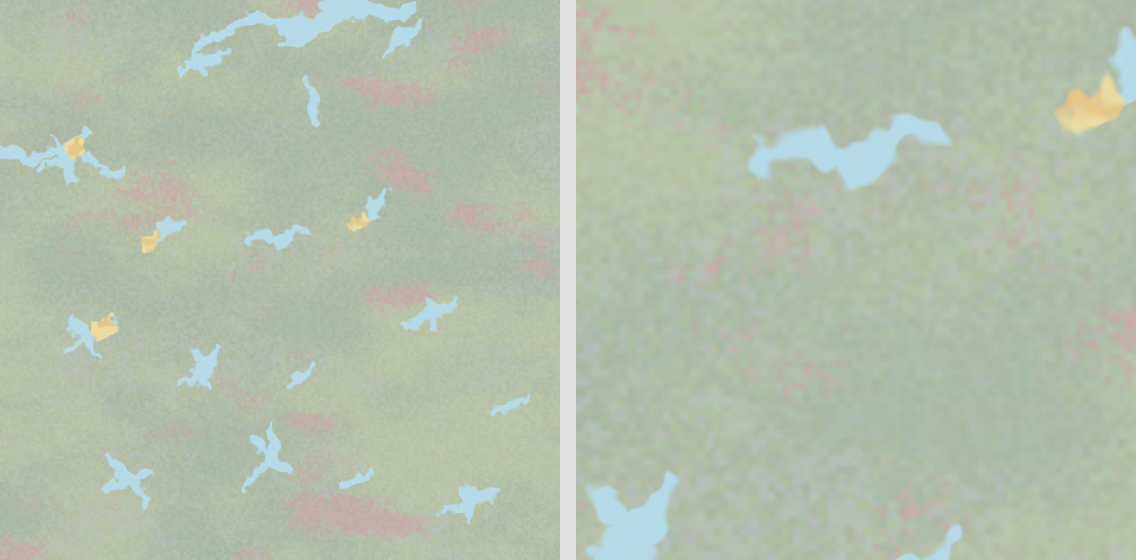
Left, the full canvas; right, a detail of the centre.
Write a Shadertoy shader that draws this texture.

```glsl
// Pale mossy ground with pink heather specks, branching blue pools and yellow tufts.

const vec3 SAGE = vec3(0.672, 0.726, 0.655);
const vec3 MEADOW = vec3(0.724, 0.767, 0.657);
const vec3 HEATHER = vec3(0.785, 0.665, 0.660);
const vec3 LAVENDER = vec3(0.715, 0.733, 0.725);
const vec3 WATER = vec3(0.712, 0.855, 0.908);
const vec3 YELLOW = vec3(0.920, 0.860, 0.630);
const vec3 OCHRE = vec3(0.895, 0.780, 0.540);

const float GRAIN_FREQ = 240.0;    // grains across the canvas
const float GRAIN_LIGHT = 0.034;
const float GRAIN_TINT = 0.030;
const float EDGE_SOFTNESS = 0.0026;
const float EDGE_RAGGEDNESS = 0.013;
const ivec2 POOL_GRID = ivec2(5, 4);
const float POOL_CHANCE = 0.85;
const float TUFT_CHANCE = 0.27;

float hash(vec2 p) {
    vec3 q = fract(vec3(p.xyx) * 0.1031);
    q += dot(q, q.yzx + 33.33);
    return fract((q.x + q.y) * q.z);
}

float noise(vec2 p) {
    vec2 i = floor(p), f = fract(p);
    f = f * f * (3.0 - 2.0 * f);
    return mix(mix(hash(i), hash(i + vec2(1, 0)), f.x),
               mix(hash(i + vec2(0, 1)), hash(i + vec2(1, 1)), f.x), f.y);
}

float fbm(vec2 p) {
    float sum = 0.0, weight = 0.5;
    for (int i = 0; i < 4; i++) {
        sum += weight * noise(p);
        p = p * 2.03 + 17.3;
        weight *= 0.5;
    }
    return sum / 0.9375;
}

// Distance to a segment whose radius runs from r0 to r1
float taper(vec2 p, vec2 a, vec2 b, float r0, float r1) {
    vec2 ab = b - a;
    float t = clamp(dot(p - a, ab) / dot(ab, ab), 0.0, 1.0);
    return length(p - a - ab * t) - mix(r0, r1, t);
}

// Nearest pool in x, nearest yellow tuft in y
vec2 scatterPools(vec2 p) {
    vec2 nearest = vec2(1.0);
    for (int i = 0; i < POOL_GRID.x * POOL_GRID.y; i++) {
        vec2 cell = vec2(i % POOL_GRID.x, i / POOL_GRID.x);
        vec2 seed = cell * 7.0 + 3.7;
        if (hash(seed) > POOL_CHANCE) continue;
        vec2 jitter = vec2(hash(seed + 1.3), hash(seed + 2.9));
        vec2 centre = (cell + 0.12 + 0.76 * jitter) / vec2(POOL_GRID);
        float size = mix(0.030, 0.066, hash(seed + 4.1));
        float turn = mix(0.2, 1.1, hash(seed + 5.7));
        if (hash(seed + 6.6) < 0.25) turn = 2.0;
        // Two opposite arms and sometimes a side branch
        int arms = hash(seed + 7.4) < 0.5 ? 2 : 4;
        for (int k = 0; k < arms; k++) {
            float r = hash(seed + 8.3 + float(k) * 1.9);
            float angle = turn + float(k) * 3.14 + (r - 0.5) * 0.7;
            if (k > 1) angle += 1.3;
            float reach = size * (k > 1 ? 0.75 : 0.7 + 0.5 * r);
            vec2 tip = centre + reach * vec2(cos(angle), 0.85 * sin(angle));
            float thick = mix(0.008, 0.014, r);
            nearest.x = min(nearest.x, taper(p, centre, tip, thick, 0.0055));
        }
        if (hash(seed + 15.1) < TUFT_CHANCE) {
            vec2 offset = vec2(0.025, 0.02) * (step(0.5, jitter.yx) * 2.0 - 1.0);
            float radius = mix(0.015, 0.021, jitter.x);
            nearest.y = min(nearest.y, length(p - centre - offset) - radius);
        }
    }
    return nearest;
}

// Long lake at the top and a winding stream on the left
float longWaters(vec2 p) {
    vec2 bent = p + vec2(0.0, 0.012 * sin(p.x * 38.0));
    float lake = taper(bent, vec2(0.51, 0.95), vec2(0.73, 0.995), 0.027, 0.014);
    float inlet = taper(bent, vec2(0.36, 0.935), vec2(0.52, 0.965), 0.008, 0.012);
    float stream = taper(bent, vec2(-0.02, 0.74), vec2(0.22, 0.70), 0.011, 0.006);
    return min(min(lake, inlet), stream);
}

float fill(float d) {
    return 1.0 - smoothstep(-EDGE_SOFTNESS, EDGE_SOFTNESS, d);
}

void mainImage(out vec4 fragColor, in vec2 fragCoord) {
    vec2 p = fragCoord / iResolution.xy;
    vec2 g = p * GRAIN_FREQ;
    vec3 grain = vec3(noise(g), noise(g + 57.1), noise(g * 0.8 + 113.7)) - 0.5;

    // Green ground: broad drifts broken up by grains
    float drift = fbm(p * vec2(5.0, 9.0) + 4.2) + 0.20 * grain.y;
    vec3 color = mix(SAGE, MEADOW, smoothstep(0.25, 0.75, drift));

    // Lavender and pink specks gathered in flat patches
    float haze = fbm(p * vec2(9.0, 16.0) + 31.0) + 0.45 * grain.z;
    color = mix(color, LAVENDER, 0.5 * smoothstep(0.60, 0.84, haze));
    float heath = fbm(p * vec2(7.0, 13.0) + 71.0) + 0.22 * grain.x;
    color = mix(color, HEATHER, 0.75 * smoothstep(0.58, 0.80, heath));
    color += GRAIN_LIGHT * grain.z + GRAIN_TINT * (grain - dot(grain, vec3(1.0 / 3.0)));

    // Ragged pools, then tufts on top
    vec2 wobble = vec2(noise(p * 100.0), noise(p * 100.0 + 41.0)) - 0.5;
    wobble += 1.8 * (vec2(noise(p * 34.0 + 9.0), noise(p * 34.0 + 63.0)) - 0.5);
    vec2 ragged = p + EDGE_RAGGEDNESS * wobble;
    vec2 shapes = scatterPools(ragged);
    float water = min(shapes.x, longWaters(ragged));
    color = mix(color, WATER + 0.015 * grain, fill(water));
    vec3 tuft = mix(YELLOW, OCHRE, smoothstep(0.45, 0.80, noise(p * 95.0 + 5.0)));
    color = mix(color, tuft + 0.02 * grain, fill(shapes.y));

    fragColor = vec4(color, 1.0);
}
```
